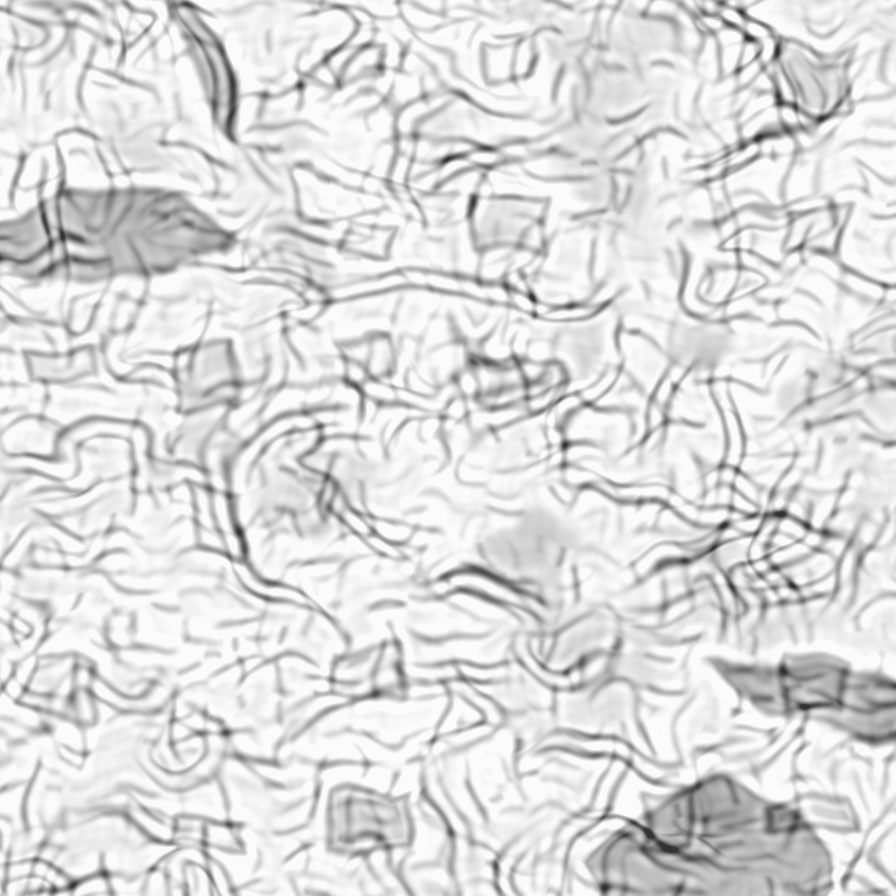
Give the GLSL for this texture map, as a Shadertoy shader.

```glsl
// Pale, embossed sketch texture: broken double contours, short strokes, boxes and grey patches.

vec2 hash2(vec2 p) {
    vec3 q = fract(p.xyx * vec3(0.1031, 0.1030, 0.0973));
    q += dot(q, q.yzx + 33.33);
    return fract((q.xx + q.yz) * q.zy);
}

vec2 gradientAt(vec2 cell) {
    float angle = 6.2832 * hash2(cell).x;
    return vec2(cos(angle), sin(angle));
}

// Gradient noise, roughly -0.7 to 0.7
float noise(vec2 p) {
    vec2 i = floor(p), f = p - i;
    vec2 u = f * f * f * (f * (f * 6.0 - 15.0) + 10.0);
    float a = dot(gradientAt(i), f);
    float b = dot(gradientAt(i + vec2(1, 0)), f - vec2(1, 0));
    float c = dot(gradientAt(i + vec2(0, 1)), f - vec2(0, 1));
    float d = dot(gradientAt(i + vec2(1, 1)), f - vec2(1, 1));
    return mix(mix(a, b, u.x), mix(c, d, u.x), u.y);
}

float gauss(float x, float width) {
    return exp(-0.5 * x * x / (width * width));
}

mat2 rotate(float a) {
    return mat2(cos(a), -sin(a), sin(a), cos(a));
}

// Approximate signed distance to the zero line of stretched noise
float contour(vec2 p, vec2 scale, float seed) {
    const float e = 0.002;
    float v = noise(p * scale + seed);
    vec2 slope = vec2(noise((p + vec2(e, 0)) * scale + seed),
                      noise((p + vec2(0, e)) * scale + seed)) - v;
    return v / max(length(slope) / e, 0.4 * min(scale.x, scale.y));
}

// Dark twin lines with a light core, fading in and out along their way
float contourInk(vec2 p, vec2 scale, float seed) {
    float d = contour(p, scale, seed);
    float presence = smoothstep(-0.12, 0.35, noise(p * 6.5 + seed * 3.0));
    float balance = 0.5 + 0.9 * noise(p * 4.0 - seed);
    float twin = mix(gauss(d - 0.010, 0.0036), gauss(d + 0.010, 0.0036), balance);
    twin += 0.5 * gauss(abs(d) - 0.010, 0.0034);
    return presence * (twin - 0.3 * gauss(d, 0.005) - 0.15 * gauss(abs(d) - 0.020, 0.005));
}

// Short strokes, mostly level or upright, each with light flanks
float strokes(vec2 p, float cells) {
    float ink = 0.0;
    vec2 home = floor(p * cells);
    for (int y = -1; y <= 1; y++)
    for (int x = -1; x <= 1; x++) {
        vec2 cell = home + vec2(x, y);
        vec2 r = hash2(cell + cells * 7.0), s = hash2(cell + cells * 13.0 + 5.0);
        float turn = (s.x < 0.6 ? 0.0 : 1.5708) + (r.x - 0.5) * 0.7;
        vec2 d = rotate(turn) * (p - (cell + r) / cells);
        d.y += (r.y - 0.5) * d.x * d.x * cells;
        float reach = mix(0.3, 0.9, s.y) / cells;
        float fade = 1.0 - smoothstep(reach * 0.5, reach, abs(d.x));
        float weight = mix(0.2, 1.0, fract(r.x * 7.0 + s.y));
        ink += fade * weight * (gauss(d.y, 0.0031) - 0.3 * gauss(abs(d.y) - 0.010, 0.004));
    }
    return ink;
}

// Scattered boxes, outlined and lightly filled
float boxes(vec2 p) {
    vec2 cell = floor(p * 6.0), r = hash2(cell + 91.0), s = hash2(cell + 37.0);
    vec2 d = rotate((r.y - 0.5) * 0.4) * (fract(p * 6.0) - 0.4 - 0.2 * r) / 6.0;
    vec2 q = abs(d) - mix(vec2(0.022, 0.012), vec2(0.045, 0.035), s);
    float dist = length(max(q, 0.0)) + min(max(q.x, q.y), 0.0);
    float ink = 0.8 * gauss(dist, 0.0036) - 0.3 * gauss(dist - 0.010, 0.004);
    ink += (1.0 - smoothstep(-0.012, -0.006, dist)) * (s.x - 0.3) * 0.6;
    return ink * step(r.x, 0.4);
}

// Grey lens with pointed ends, a dark rim and a light halo
float lens(vec2 p, vec2 centre, vec2 size, float angle) {
    vec2 q = rotate(angle) * (p - centre);
    float d = abs(q.y) - size.y * (1.0 - q.x * q.x / (size.x * size.x));
    float ends = 1.0 - smoothstep(0.9, 1.25, abs(q.x) / size.x);
    float fill = (0.23 + 0.8 * q.y) * (1.0 - smoothstep(-0.006, 0.005, d));
    return ends * (fill + 0.16 * gauss(d, 0.004) - 0.09 * gauss(d - 0.013, 0.006));
}

void mainImage(out vec4 fragColor, in vec2 fragCoord) {
    vec2 p = fragCoord / iResolution.xy;
    vec2 bent = p + 0.022 * vec2(noise(p * vec2(7, 17)), noise(p * vec2(17, 7) + 40.0));

    // Paper with faint level and upright streaks
    float tone = 0.945 + 0.05 * noise(p * 9.0 + 70.0);
    tone += 0.06 * noise(bent * vec2(22, 85)) + 0.05 * noise(bent * vec2(85, 24) + 9.0);

    // Soft grey areas, strongest around the middle
    float area = contour(bent, vec2(5.5, 5.0), 23.0);
    float middle = 1.0 - smoothstep(0.2, 0.6, length(p - vec2(0.55, 0.55)));
    tone -= (0.03 + 0.09 * middle) * smoothstep(-0.004, 0.012, area)
          * smoothstep(-0.3, 0.3, noise(p * 8.0 + 31.0));

    // Line work from broad to fine
    tone -= 0.34 * contourInk(bent, vec2(3.5, 6.0), 11.0);
    tone -= 0.30 * contourInk(bent, vec2(8.0, 4.5), 47.0);
    tone -= 0.27 * contourInk(bent, vec2(6.0, 12.0), 83.0);
    tone -= 0.28 * strokes(bent, 15.0) + 0.20 * strokes(bent, 29.0);
    tone -= 0.30 * boxes(bent);

    // Large dark patches
    tone -= lens(bent, vec2(0.11, 0.735), vec2(0.17, 0.045), 0.03);
    tone -= lens(bent, vec2(0.95, 0.215), vec2(0.17, 0.035), -0.25);
    tone -= lens(bent, vec2(0.80, 0.02), vec2(0.14, 0.11), -0.1);
    tone -= lens(bent, vec2(0.235, 0.925), vec2(0.09, 0.018), -1.2);

    fragColor = vec4(vec3(clamp(tone, 0.2, 0.985)), 1.0);
}
```
